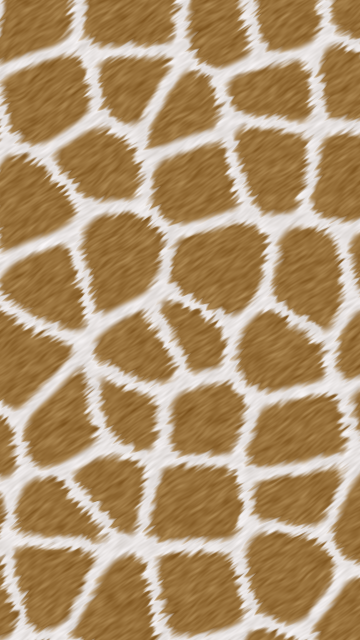
A Shadertoy shader for this texture:

```glsl
// Giraffe coat: rounded brown patches split by pale seams, in short slanted fur.

const float CELLS_ACROSS  = 4.3;    // patches per canvas width
const float JITTER        = 0.78;   // irregularity of patch centres
const float CORNER_ROUND  = 0.15;   // rounding of patch corners, in cells
const float SEAM_HALF     = 0.078;  // half width of a seam, in cells
const float SEAM_SOFT     = 0.050;  // softness of the seam edge, in cells
const float FUR_ANGLE     = 0.62;   // hair direction, radians
const vec2  FUR_FREQ      = vec2(17.0, 84.0); // along and across the hair
const float FUR_PULL      = 0.042;  // how far hairs drag the patch edges
const float FUR_BEND      = 0.012;  // gentle waviness of the hair
const float FUR_CONTRAST  = 1.55;

const vec3 BROWN_DARK  = vec3(0.530, 0.370, 0.160);
const vec3 BROWN_LIGHT = vec3(0.650, 0.502, 0.292);
const vec3 CREAM_DARK  = vec3(0.865, 0.845, 0.835);
const vec3 CREAM_LIGHT = vec3(0.950, 0.935, 0.935);

vec2 hash2(vec2 p) {
    vec3 q = fract(vec3(p.xyx) * vec3(0.1031, 0.1030, 0.0973));
    q += dot(q, q.yzx + 33.33);
    return fract((q.xx + q.yz) * q.zy);
}

float cornerDot(vec2 cell, vec2 offset, vec2 f) {
    return dot(hash2(cell + offset) * 2.0 - 1.0, f - offset);
}

float gradientNoise(vec2 p) {
    vec2 i = floor(p), f = p - i;
    vec2 u = f * f * f * (f * (f * 6.0 - 15.0) + 10.0);
    float low  = mix(cornerDot(i, vec2(0, 0), f), cornerDot(i, vec2(1, 0), f), u.x);
    float high = mix(cornerDot(i, vec2(0, 1), f), cornerDot(i, vec2(1, 1), f), u.x);
    return mix(low, high, u.y);
}

float smoothMin(float a, float b, float k) {
    float h = max(k - abs(a - b), 0.0) / k;
    return min(a, b) - h * h * k * 0.25;
}

vec2 patchCentre(vec2 cell) {
    return cell + 0.5 + JITTER * (hash2(cell + 17.0) - 0.5);
}

// Rounded distance to the border of the nearest Voronoi cell
float seamDistance(vec2 p) {
    vec2 base = floor(p), home = base, toHome = vec2(9.0);
    for (int y = -1; y <= 1; y++)
    for (int x = -1; x <= 1; x++) {
        vec2 cell = base + vec2(x, y);
        vec2 r = patchCentre(cell) - p;
        if (dot(r, r) < dot(toHome, toHome)) { toHome = r; home = cell; }
    }
    float d = 1.0;
    for (int y = -2; y <= 2; y++)
    for (int x = -2; x <= 2; x++) {
        if (x == 0 && y == 0) continue;
        vec2 r = patchCentre(home + vec2(x, y)) - p;
        float edge = dot(0.5 * (toHome + r), normalize(r - toHome));
        d = smoothMin(d, edge, CORNER_ROUND);
    }
    return d;
}

void mainImage(out vec4 fragColor, in vec2 fragCoord) {
    vec2 uv = fragCoord / iResolution.x;

    // Hair coordinates: x runs along the strands, y across them
    vec2 along = vec2(cos(FUR_ANGLE), sin(FUR_ANGLE));
    vec2 hair = vec2(dot(uv, along), dot(uv, vec2(-along.y, along.x))) + 20.0;
    hair.y += FUR_BEND * gradientNoise(hair * 7.0);
    float strand = gradientNoise(hair * FUR_FREQ);
    float fine   = gradientNoise(hair * FUR_FREQ * 1.7 + 41.3);
    float tuft   = gradientNoise(hair * FUR_FREQ * 0.45 + 9.7);

    // Patches, with edges bent softly and combed along the hair
    float pull = 0.7 * strand + 0.45 * fine + 0.3 * tuft;
    vec2 p = (uv + along * FUR_PULL * pull) * CELLS_ACROSS;
    p += 0.07 * vec2(gradientNoise(p * 1.6 + 5.0), gradientNoise(p * 1.6 + 31.0));
    float brown = smoothstep(SEAM_HALF - SEAM_SOFT, SEAM_HALF + SEAM_SOFT, seamDistance(p));

    // Light and dark strands
    float shade = 0.5 + FUR_CONTRAST * (0.6 * strand + 0.55 * fine + 0.25 * tuft);
    vec3 cream = mix(CREAM_DARK, CREAM_LIGHT, shade);
    vec3 coat  = mix(BROWN_DARK, BROWN_LIGHT, shade);
    fragColor = vec4(clamp(mix(cream, coat, brown), 0.0, 1.0), 1.0);
}
```
